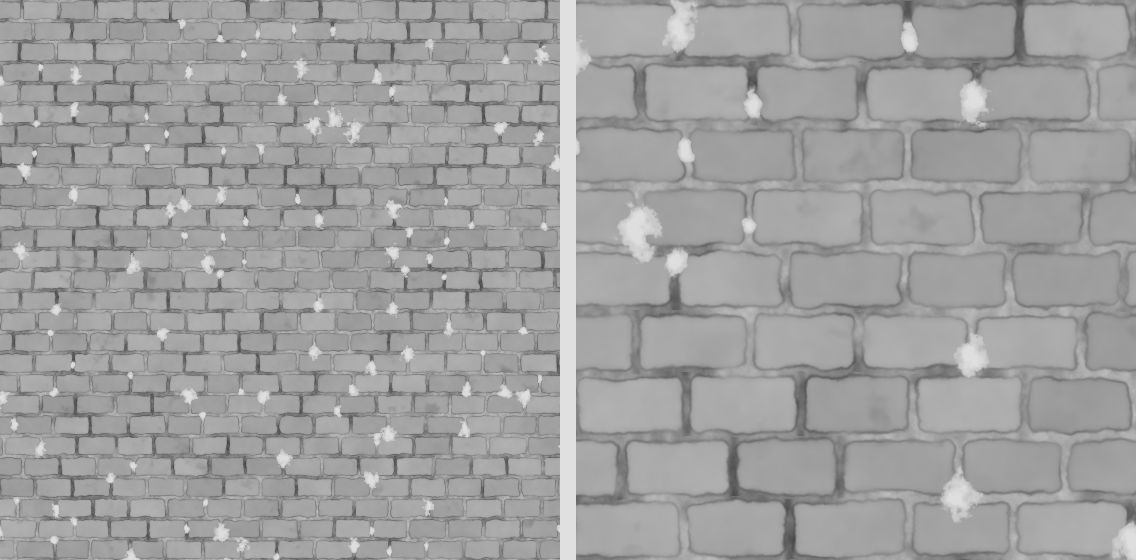
Left: the whole. Right: its middle third, enlarged.
Write a three.js fragment shader that draws this texture.

```glsl
varying vec2 vUv;

float hash(vec2 p) {
  vec3 q = fract(vec3(p.xyx) * 0.1031);
  q += dot(q, q.yzx + 33.33);
  return fract((q.x + q.y) * q.z);
}

float noise(vec2 p) {
  vec2 i = floor(p), f = fract(p);
  f = f * f * (3.0 - 2.0 * f);
  return mix(mix(hash(i), hash(i + vec2(1.0, 0.0)), f.x),
             mix(hash(i + vec2(0.0, 1.0)), hash(i + vec2(1.0)), f.x), f.y);
}

float fbm(vec2 p) {
  float sum = 0.0, gain = 0.533;
  for (int i = 0; i < 4; i++) {
    sum += gain * noise(p);
    p = p * 2.03 + 17.1;
    gain *= 0.5;
  }
  return sum;
}

// Running bond with a little slip in every course
float courseShift(float row) {
  return 0.5 - 0.5 * mod(row, 2.0) + (hash(vec2(row + 3.0, 71.0)) - 0.5) * 0.24;
}

float jointX(float k, float row) {
  return k + courseShift(row) + (hash(vec2(k + 40.0, row + 9.0)) - 0.5) * 0.08;
}

float nearestJoint(float x, float row) {
  return floor(x - courseShift(row) + 0.5);
}

float roundedBox(vec2 p, vec2 halfSize, float radius) {
  vec2 q = abs(p) - halfSize + radius;
  return length(max(q, 0.0)) + min(max(q.x, q.y), 0.0) - radius;
}

// Pale lime clumps gathered around some upright joints
float limeField(vec2 wall) {
  float field = -1.0;
  for (int j = -1; j <= 1; j++) {
    float row = floor(wall.y) + float(j);
    float k = nearestJoint(wall.x, row);
    vec2 id = vec2(k + 80.0, row + 50.0);
    if (hash(id) < 0.25) {
      vec2 center = vec2(jointX(k, row), row + hash(id + 7.3));
      vec2 away = (wall - center) * vec2(1.8, 0.85);
      float radius = mix(0.14, 0.42, pow(hash(id + 19.7), 1.5));
      field = max(field, 1.0 - length(away) / radius);
    }
  }
  return field;
}

void main() {
  // 15 bricks across, 27 courses up; q has square units of one course
  vec2 wall = vUv * vec2(15.0, 27.0);
  vec2 q = wall * vec2(1.8, 1.0);
  vec2 wobble = vec2(noise(q * 2.3 + 5.0), noise(q * 2.3 + 61.0)) - 0.5;
  wall += wobble * vec2(0.035, 0.085);

  // Brick cell
  float row = floor(wall.y);
  float k = nearestJoint(wall.x, row);
  float brick = k - step(wall.x, jointX(k, row));
  float left = jointX(brick, row), right = jointX(brick + 1.0, row);
  vec2 id = vec2(brick + 30.0, row + 20.0);
  vec2 local = vec2((wall.x - 0.5 * (left + right)) * 1.8, wall.y - row - 0.5);
  vec2 halfSize = vec2(0.9 * (right - left) - 0.075, 0.43 - 0.025 * hash(id + 4.0));
  float edge = roundedBox(local, halfSize, 0.12);
  edge += (fbm(q * 5.0 + id * 3.7) - 0.5) * 0.09;

  // Brick faces
  float face = 0.647 + (hash(id) - 0.5) * 0.06;
  face += (fbm(q * 0.9 + 13.0) - 0.5) * 0.07 + (fbm(q * 4.0) - 0.5) * 0.025;
  face -= 0.09 * smoothstep(0.67, 0.9, fbm(q * 1.1 + 90.0));
  face -= 0.025 * smoothstep(-0.12, 0.0, edge);

  // Mortar, darkest in the upright joints
  float upright = smoothstep(-0.03, 0.06, abs(local.x) - halfSize.x);
  float soot = smoothstep(0.3, 0.78, fbm(q * 0.85 + 37.0));
  float mortar = mix(0.67, 0.47, soot) + (fbm(q * 6.0 + 8.0) - 0.5) * 0.2;
  mortar -= upright * soot * 0.12;
  float shade = mix(face, mortar, smoothstep(-0.025, 0.035, edge));

  // Thin broken outline
  float outline = exp(-pow((edge - 0.005) / 0.028, 2.0));
  shade -= outline * mix(0.03, 0.17, noise(q * 2.7 + 23.0));

  // Ragged lime spread and its soft halo
  float lime = limeField(wall) + (fbm(q * 5.5 + 51.0) - 0.5) * 1.5;
  lime += 0.25 * smoothstep(-0.08, 0.05, edge) - 0.1;
  shade = mix(shade, 0.70, 0.5 * smoothstep(-0.35, 0.15, lime) * smoothstep(-0.05, 0.04, edge));
  float limeTone = 0.77 + 0.1 * smoothstep(0.1, 0.9, lime);
  shade = mix(shade, limeTone, smoothstep(0.0, 0.28, lime));

  gl_FragColor = vec4(vec3(clamp(shade, 0.22, 0.9)), 1.0);
}
```
